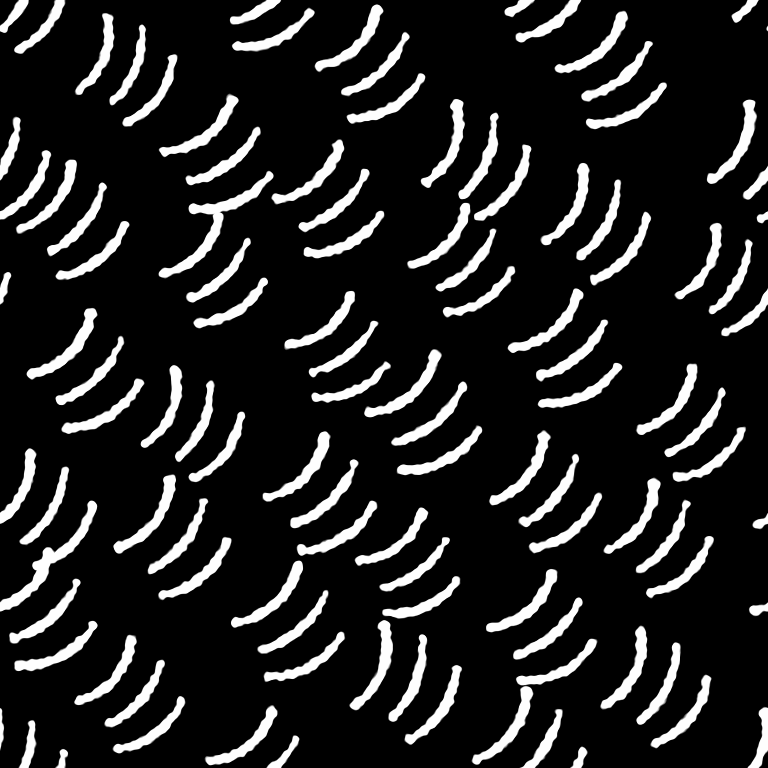
This pattern is drawn by a three.js fragment shader. Its source:

```glsl
// Scattered trios of curved white brush strokes on black, like hand-cut feathers.
// Trios sit on a jittered wrapping lattice; each stroke is the distance to an arc,
// with a width that varies along it and an edge roughened by wrapping gradient noise.

varying vec2 vUv;

const vec3 GROUND_COLOR = vec3(0.0);
const vec3 STROKE_COLOR = vec3(0.995);

const int TRIO_COUNT = 33;
const float LATTICE_STEP = 6.0;    // whole number, coprime pattern over TRIO_COUNT
const float JITTER = 0.03;         // largest shift of a trio from its lattice point
const float TRIO_REACH = 0.14;     // beyond this distance a trio cannot be seen
const float MEAN_ANGLE = 0.94;     // direction of the first stroke, radians
const float ANGLE_SPREAD = 0.30;
const float SIZE_SPREAD = 0.06;

const float HALF_CHORD = 0.0525;
const float HALF_WIDTH = 0.0063;
const float ROUGHNESS = 0.0032;
const float COARSE_CELLS = 47.0;   // noise cells across the tile
const float FINE_CELLS = 109.0;
const float EDGE = 0.0011;         // half of the soft edge

// Per stroke: offset in the trio (xy), tilt (z), half of the arc angle (w)
const vec4 INNER_STROKE = vec4(-0.0495, -0.003, 0.0, 0.60);
const vec4 MIDDLE_STROKE = vec4(0.0, 0.0, 0.0, 0.44);
const vec4 OUTER_STROKE = vec4(0.0415, -0.020, 0.23, 0.54);
// Relative change of width towards the upper end
const float INNER_SWELL = 0.22;
const float MIDDLE_SWELL = -0.22;
const float OUTER_SWELL = -0.10;

const float HALF_PI = 1.5707963;

vec2 hash2(vec2 p) {
  vec3 q = fract(p.xyx * vec3(0.1031, 0.1030, 0.0973));
  q += dot(q, q.yzx + 33.33);
  return fract((q.xx + q.yz) * q.zy);
}

// Dot product of a lattice gradient with the offset from its corner
float cornerSlope(vec2 cell, vec2 offset, float period) {
  float turn = 6.2831853 * hash2(mod(cell, period) + period).x;
  return dot(vec2(cos(turn), sin(turn)), offset);
}

// Gradient noise that repeats over the unit square
float wrappedNoise(vec2 uv, float period) {
  vec2 p = uv * period;
  vec2 cell = floor(p);
  vec2 f = p - cell;
  vec2 ease = f * f * f * (f * (f * 6.0 - 15.0) + 10.0);
  vec2 X = vec2(1.0, 0.0);
  float low = mix(cornerSlope(cell, f, period),
                  cornerSlope(cell + X, f - X, period), ease.x);
  float high = mix(cornerSlope(cell + X.yx, f - X.yx, period),
                   cornerSlope(cell + 1.0, f - 1.0, period), ease.x);
  return mix(low, high, ease.y);
}

// Turns p so that the direction given by angle becomes the y axis
vec2 alignToY(vec2 p, float angle) {
  float c = cos(angle);
  float s = sin(angle);
  return vec2(p.x * s - p.y * c, p.x * c + p.y * s);
}

// Signed distance to one arc, bulging towards +x, with nubs at its ends
float strokeDistance(vec2 p, vec4 stroke, float swell) {
  float sweep = stroke.w;
  float radius = HALF_CHORD / sin(sweep);
  vec2 q = alignToY(p - stroke.xy, HALF_PI - stroke.z);
  q.x += radius * cos(sweep);
  float along = clamp(atan(q.y, q.x) / sweep, -1.0, 1.0);
  vec2 nearest = radius * vec2(cos(along * sweep), sin(along * sweep));
  float tip = abs(along);
  float width = 1.0 + swell * smoothstep(0.1, 1.0, along)
    - 0.20 * smoothstep(0.45, 0.88, tip) + 0.20 * smoothstep(0.88, 1.0, tip);
  return length(q - nearest) - HALF_WIDTH * width;
}

float trioDistance(vec2 p) {
  float inner = strokeDistance(p, INNER_STROKE, INNER_SWELL);
  float middle = strokeDistance(p, MIDDLE_STROKE, MIDDLE_SWELL);
  float outer = strokeDistance(p, OUTER_STROKE, OUTER_SWELL);
  return min(inner, min(middle, outer));
}

void main() {
  // Nearest stroke among all trios, measured across the tile borders
  float dist = 1.0;
  for (int i = 0; i < TRIO_COUNT; i++) {
    float id = float(i);
    vec2 shift = hash2(vec2(id, 17.0)) * 2.0 - 1.0;
    vec2 vary = hash2(vec2(id, 71.0)) * 2.0 - 1.0;
    vec2 center = vec2(id, id * LATTICE_STEP) / float(TRIO_COUNT) + JITTER * shift;
    vec2 away = fract(vUv - center + 0.5) - 0.5;
    if (dot(away, away) < TRIO_REACH * TRIO_REACH) {
      float size = 1.0 + SIZE_SPREAD * vary.y;
      vec2 p = alignToY(away, MEAN_ANGLE + ANGLE_SPREAD * vary.x) / size;
      dist = min(dist, trioDistance(p) * size);
    }
  }

  // Ragged edge
  dist += ROUGHNESS * (0.6 * wrappedNoise(vUv, COARSE_CELLS) + wrappedNoise(vUv, FINE_CELLS));

  float ink = 1.0 - smoothstep(-EDGE, EDGE, dist);
  gl_FragColor = vec4(mix(GROUND_COLOR, STROKE_COLOR, ink), 1.0);
}
```
